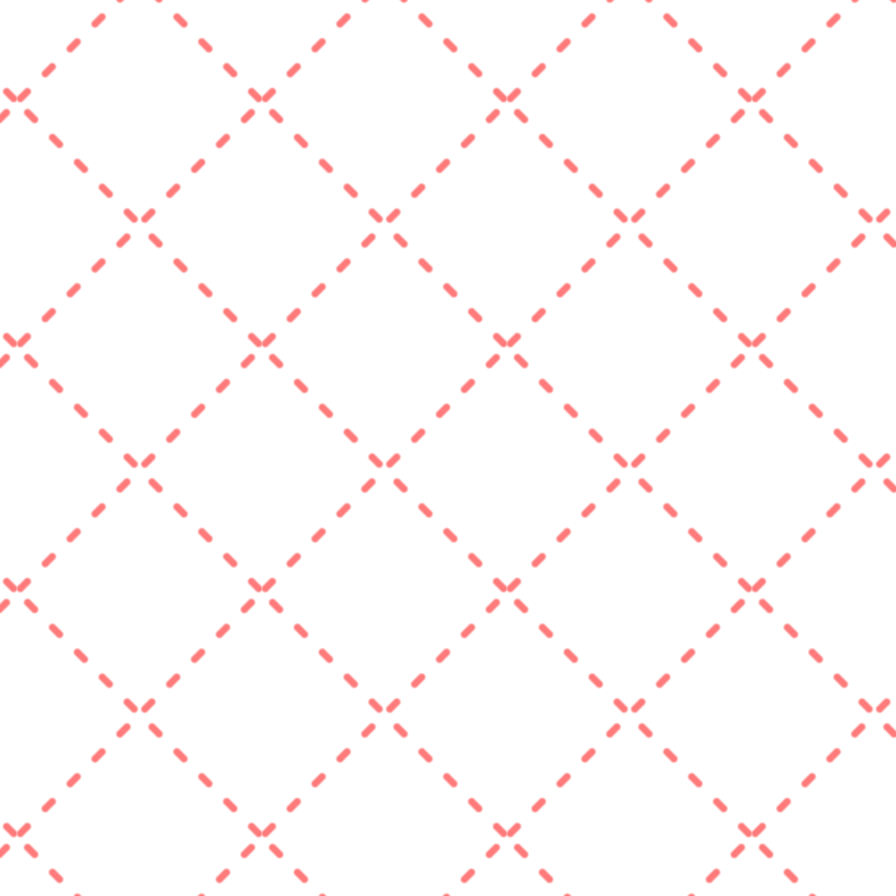
A WebGL 2 fragment shader for this pattern:

```glsl
#version 300 es
precision highp float;
// Diamond lattice of dashed coral lines on white.
// Each tile holds one diagonal run of ten round-capped dashes and its mirror
// image; the dash spacing tightens at the seam, so the tips join in a small V.

uniform vec2 u_resolution;
out vec4 fragColor;

const float TILE = 0.2734; // tile side, as a share of the canvas

// Distance to a round-capped segment centred on the origin.
float capsule(vec2 p, vec2 halfSpan, float radius) {
    float t = clamp(dot(p, halfSpan) / dot(halfSpan, halfSpan), -1.0, 1.0);
    return length(p - halfSpan * t) - radius;
}

// Distance to the nearest dash of one descending run, wrapped over the tile.
float dashedRun(vec2 p) {
    float nearest = 1.0;
    for (int k = 0; k < 10; k++) {
        vec2 center = vec2(0.0576, 0.0) + 0.1016 * float(k);
        vec2 offset = p - center;
        offset -= floor(offset + 0.5);
        nearest = min(nearest, capsule(offset, vec2(0.0143), 0.0143));
    }
    return nearest;
}

void main() {
    // Tile space with y pointing down and x = 0 on a mirror axis.
    vec2 canvas = gl_FragCoord.xy / u_resolution;
    vec2 p = vec2(canvas.x, 1.0 - canvas.y) / TILE - vec2(0.0695, 0.4738);

    // Both diagonals: the run and its reflection.
    float dist = min(dashedRun(p), dashedRun(vec2(-p.x, p.y)));

    // Soft edge, never narrower than a pixel.
    float pixel = 1.0 / (TILE * min(u_resolution.x, u_resolution.y));
    float softness = max(0.007, pixel);
    float ink = 1.0 - smoothstep(-softness, softness, dist);

    vec3 coral = vec3(1.0, 0.48, 0.48);
    fragColor = vec4(mix(vec3(1.0), coral, ink), 1.0);
}
```
